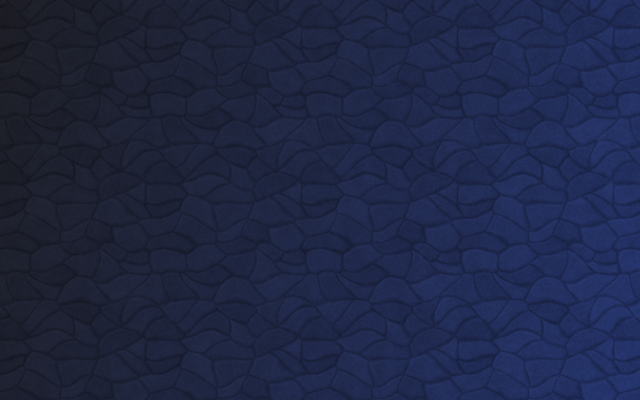
Give the GLSL for this texture, as a Shadertoy shader.

```glsl
// Dark slate paving under a night-blue gradient: irregular flat stones from
// a repeating, warped cellular pattern, with soft joints, faint bevels and
// fine grain. The light grows from the upper left to the lower right.

#define TILE_SIZE 0.39
#define STONES vec2(5.0, 8.0)
#define JITTER 0.88
#define WARP 0.022
#define JOINT_WIDTH 0.0024
#define JOINT_SOFTNESS 0.0036
#define JOINT_SHADE 0.73
#define STONE_CONTRAST 0.13
#define GRAIN_CONTRAST 0.11
#define GRAIN_SCALE 210.0
#define DARK_BLUE vec3(0.109, 0.114, 0.146)
#define BRIGHT_BLUE vec3(0.138, 0.196, 0.408)

const float TAU = 6.2831853;

vec2 hash2(vec2 p) {
    vec3 q = fract(p.xyx * vec3(0.1031, 0.1030, 0.0973));
    q += dot(q, q.yzx + 33.33);
    return fract((q.xx + q.yz) * q.zy);
}

float valueNoise(vec2 p) {
    vec2 cell = floor(p);
    vec2 f = fract(p);
    f = f * f * (3.0 - 2.0 * f);
    float low = mix(hash2(cell).x, hash2(cell + vec2(1, 0)).x, f.x);
    float high = mix(hash2(cell + vec2(0, 1)).x, hash2(cell + vec2(1, 1)).x, f.x);
    return mix(low, high, f.y);
}

// Layered sines, periodic over one tile, vary the stone sizes and slants.
vec2 warp(vec2 t) {
    vec2 a = TAU * t;
    vec2 broad = sin(vec2(a.y * 2.0 + a.x, a.x * 2.0 - a.y + 1.3));
    vec2 fine = sin(vec2(a.y * 3.0 - a.x * 2.0 + 2.1, a.x * 3.0 + a.y * 2.0));
    return WARP * (broad + 0.7 * fine);
}

vec2 stoneCentre(vec2 cell) {
    vec2 id = mod(cell, STONES);
    return cell + 0.5 + JITTER * (hash2(id + 7.0) - 0.5);
}

// Finds the nearest stone: its cell, the offset to its centre and the
// distance to its border in units of canvas height.
float stoneBorder(vec2 p, out vec2 stone, out vec2 toCentre) {
    vec2 base = floor(p);
    float nearest = 1e3;
    for (int y = -1; y <= 1; y++)
    for (int x = -1; x <= 1; x++) {
        vec2 cell = base + vec2(x, y);
        vec2 r = stoneCentre(cell) - p;
        float d = dot(r, r);
        if (d < nearest) {
            nearest = d;
            stone = cell;
            toCentre = r;
        }
    }
    vec2 cellSize = TILE_SIZE / STONES;
    float border = 1e3;
    for (int y = -2; y <= 2; y++)
    for (int x = -2; x <= 2; x++) {
        if (x == 0 && y == 0) continue;
        vec2 r = stoneCentre(stone + vec2(x, y)) - p;
        vec2 across = r - toCentre;
        float d = dot(0.5 * (r + toCentre), across);
        border = min(border, d / length(across / cellSize));
    }
    return border;
}

void mainImage(out vec4 fragColor, in vec2 fragCoord) {
    vec2 uv = fragCoord / iResolution.xy;
    vec2 p = fragCoord / iResolution.y;

    // Stones and joints, slightly ragged along the border.
    vec2 tile = p / TILE_SIZE + vec2(0.2, 0.1);
    vec2 stone, toCentre;
    float border = stoneBorder((tile + warp(tile)) * STONES, stone, toCentre);
    border += 0.0022 * (valueNoise(p * 75.0) - 0.5);
    vec2 tone = hash2(mod(stone, STONES) + 31.0);
    float jointWidth = JOINT_WIDTH * (0.45 + 0.9 * tone.y);
    float soft = JOINT_SOFTNESS + 0.5 / iResolution.y;
    float face = smoothstep(jointWidth - soft, jointWidth + soft, border);

    // Stone tone, surface mottling and a faint bevel lit from above left.
    float shade = 1.02 + STONE_CONTRAST * (tone.x - 0.5);
    shade += 0.08 * (valueNoise(p * 38.0) - 0.5);
    shade += GRAIN_CONTRAST * (valueNoise(p * GRAIN_SCALE) - 0.5);
    float rim = face * (1.0 - smoothstep(0.004, 0.011, border));
    shade += 0.09 * rim * dot(normalize(toCentre + 1e-4), vec2(0.6, -0.8));
    shade *= mix(JOINT_SHADE, 1.0, face);

    // Night-blue light across the canvas.
    float light = clamp(0.86 * uv.x + 0.17 * (1.0 - uv.y) - 0.02, 0.0, 1.0);
    vec3 color = mix(DARK_BLUE, BRIGHT_BLUE, light) * shade;
    fragColor = vec4(color, 1.0);
}
```
